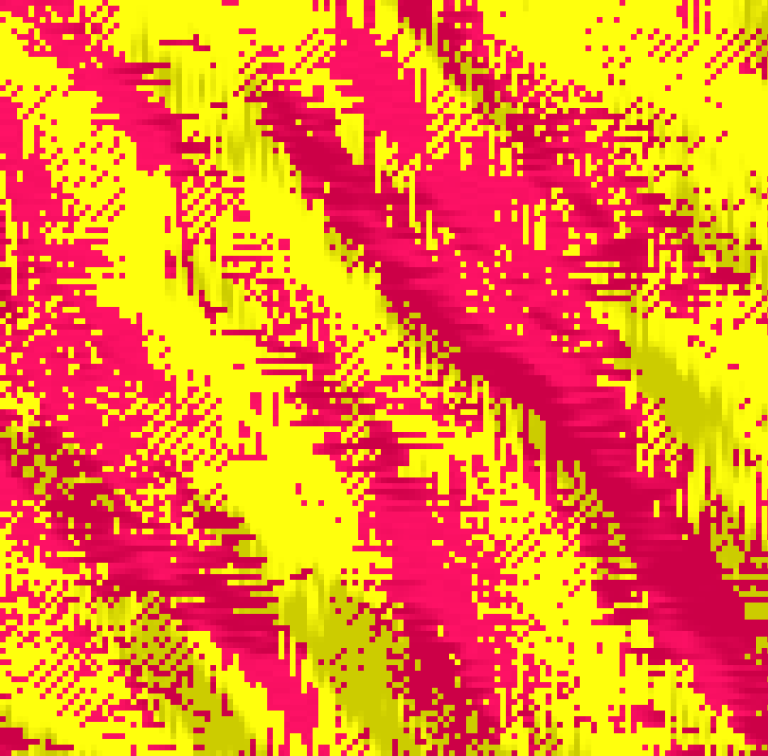
Reproduce this texture procedurally as a Shadertoy shader.

```glsl
// Blocky diagonal bands of yellow column streaks and pink row streaks, with speckle and hatching.

const float CELLS = 133.0;                       // grid cells per canvas height
const vec2  BAND_DIR = vec2(0.66, -0.75);        // bands fall to the right
const vec2  BAND_FREQ = vec2(3.4, 13.5);         // along and across the bands
const float WARP = 0.05;
const float ROW_RAGGED = 0.32;
const float COLUMN_RAGGED = 0.30;
const float SPECKLE = 0.60;
const float HATCH = 0.26;
const vec2  SHADE_RANGE = vec2(0.32, 0.45);
const vec3  YELLOW_LIT  = vec3(1.00, 1.00, 0.05);
const vec3  YELLOW_DARK = vec3(0.80, 0.80, 0.00);
const vec3  PINK_LIT    = vec3(1.00, 0.07, 0.40);
const vec3  PINK_DARK   = vec3(0.80, 0.00, 0.28);

// Integer hash of a lattice point, 0 to 1
float hash(vec2 q) {
    uvec2 k = uvec2(ivec2(floor(q)) + 8192);
    uint h = k.x * 1597u + k.y * 51749u;
    h = (h ^ (h >> 15)) * 739391u;
    h = (h ^ (h >> 13)) * 961757u;
    h ^= h >> 16;
    return float(h & 65535u) / 65535.0;
}

float noise(vec2 q) {
    vec2 i = floor(q), f = fract(q);
    f = f * f * (3.0 - 2.0 * f);
    return mix(mix(hash(i), hash(i + vec2(1, 0)), f.x),
               mix(hash(i + vec2(0, 1)), hash(i + vec2(1, 1)), f.x), f.y);
}

// Three octaves of noise
float fbm(vec2 q) {
    float sum = 0.0, amp = 0.62;
    for (int i = 0; i < 3; i++) {
        sum += amp * noise(q);
        q = q * 2.1 + 19.3;
        amp *= 0.42;
    }
    return sum;
}

// Signed noise stretched along one grid line, independent on each line
float streak(float along, float line, float seed) {
    float shift = 9.0 * hash(vec2(line, seed));
    return noise(vec2(along * 0.16 + shift, line + seed)) - 0.5;
}

vec3 cellColor(vec2 cell) {
    vec2 p = (cell + 0.5) / CELLS;
    float leftness = 0.5 - p.x;

    // Coordinates along and across the bending bands
    vec2 band = vec2(dot(p, BAND_DIR), dot(p, vec2(-BAND_DIR.y, BAND_DIR.x)));
    band.y += WARP * (noise(p * 3.0 + 11.0) - 0.5) * 2.0;
    vec2 q = band * BAND_FREQ;

    float row = streak(cell.x, cell.y, 101.0);
    float column = streak(cell.y, cell.x, 307.0);

    // Yellow or pink: bands with ragged, speckled and hatched borders
    float axis = smoothstep(0.3, 0.7, noise(p * 9.0 + 71.0));
    float rough = smoothstep(0.42, 0.80, noise(q * vec2(1.4, 0.8) + 53.0) + 0.22 * leftness);
    float score = fbm(q + 5.0) - 0.49;
    score += ROW_RAGGED * row * (1.2 - axis) + COLUMN_RAGGED * column * (0.2 + axis);
    score += SPECKLE * rough * (hash(cell + 613.0) - 0.5);
    float stripe = mod(cell.x - cell.y, 3.0) < 1.0 ? -1.0 : 0.5;
    float hatchPatch = smoothstep(0.62, 0.80, noise(p * 15.0 + 131.0));
    float unbroken = step(0.25, hash(floor(cell / 2.0) + 733.0));
    score += HATCH * hatchPatch * stripe * unbroken;

    // Shared light, drawn out along columns in yellow and rows in pink
    float light = fbm(q * vec2(1.1, 0.75) + 211.0) + 0.16 * leftness;
    float yellowLight = smoothstep(SHADE_RANGE.x, SHADE_RANGE.y, light + 0.18 * column);
    float pinkLight = smoothstep(SHADE_RANGE.x, SHADE_RANGE.y + 0.10, light + 0.24 * row);
    pinkLight *= 0.85 + 0.15 * hash(vec2(floor(cell.x / 3.0), cell.y) + 401.0);

    return score > 0.0 ? mix(YELLOW_DARK, YELLOW_LIT, yellowLight)
                       : mix(PINK_DARK, PINK_LIT, pinkLight);
}

void mainImage(out vec4 fragColor, in vec2 fragCoord) {
    // Blend the four nearest cells over one pixel at their borders
    float pixel = CELLS / iResolution.y;
    vec2 grid = fragCoord * pixel - 0.5;
    vec2 cell = floor(grid);
    vec2 blend = clamp((fract(grid) - 0.5) / pixel + 0.5, 0.0, 1.0);
    vec3 lower = mix(cellColor(cell), cellColor(cell + vec2(1, 0)), blend.x);
    vec3 upper = mix(cellColor(cell + vec2(0, 1)), cellColor(cell + vec2(1, 1)), blend.x);
    fragColor = vec4(mix(lower, upper, blend.y), 1.0);
}
```
